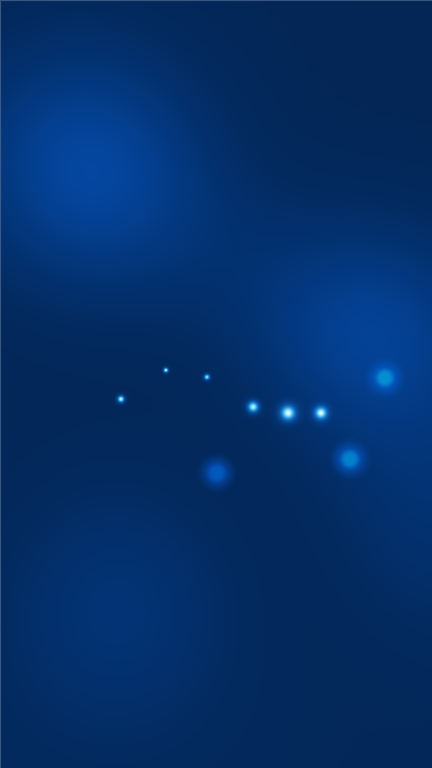
Give the GLSL for this background, as a Shadertoy shader.

```glsl
const vec3 NAVY = vec3(0.012, 0.150, 0.338);
const vec3 ROYAL = vec3(0.015, 0.285, 0.650);
const vec3 AZURE = vec3(0.000, 0.380, 0.940);
const vec3 CYAN = vec3(0.150, 0.800, 1.000);
const vec3 ICE = vec3(0.880, 1.000, 1.000);
const vec3 RIM = vec3(0.360, 0.460, 0.600);

// Soft elliptical falloff, tilted by an angle
float softGlow(vec2 p, vec2 center, vec2 radius, float angle) {
    float c = cos(angle), s = sin(angle);
    vec2 d = mat2(c, -s, s, c) * (p - center) / radius;
    return exp(-dot(d, d));
}

// Small bright spark: blue halo, cyan ring, pale core
vec3 addSpark(vec3 color, vec2 p, vec2 center, float radius, float whiteness) {
    float d = length(p - center) / radius;
    vec3 halo = mix(AZURE, CYAN, whiteness * 0.25);
    color = mix(color, halo, 0.95 * exp(-3.2 * d * d));
    color = mix(color, CYAN, exp(-9.0 * d * d));
    return mix(color, ICE, whiteness * exp(-16.0 * d * d));
}

// Large dim orb: blurred halo around a flat tinted disc
vec3 addOrb(vec3 color, vec2 p, vec2 center, float radius, float tint) {
    float d = length(p - center) / radius;
    vec3 halo = mix(vec3(0.01, 0.29, 0.70), vec3(0.01, 0.36, 0.80), tint);
    vec3 disc = mix(vec3(0.01, 0.34, 0.74), vec3(0.02, 0.58, 0.82), tint);
    color = mix(color, halo, 0.92 * (1.0 - smoothstep(0.15, 1.1, d)));
    return mix(color, disc, 0.9 * (1.0 - smoothstep(0.18, 0.55, d)));
}

// Deep blue field with broad overlapping lights
vec3 backdrop(vec2 p) {
    float light = 0.80 * softGlow(p, vec2(0.20, 1.39), vec2(0.25, 0.26), 0.0);
    light += 0.62 * softGlow(p, vec2(0.87, 1.01), vec2(0.25, 0.23), 0.0);
    light += 0.36 * softGlow(p, vec2(0.27, 0.38), vec2(0.25, 0.27), 0.0);
    light += 0.32 * softGlow(p, vec2(1.00, 0.62), vec2(0.23, 0.32), 0.3);
    light += 0.20 * softGlow(p, vec2(0.52, 1.19), vec2(0.55, 0.21), -0.55);
    light += 0.07 * softGlow(p, vec2(0.20, 0.05), vec2(0.70, 0.30), 0.0);
    return mix(NAVY, ROYAL, min(light, 1.0));
}

void mainImage(out vec4 fragColor, in vec2 fragCoord) {
    vec2 p = fragCoord / iResolution.x;
    float top = iResolution.y / iResolution.x;
    vec3 color = backdrop(p);

    // Orbs: position, radius, tint
    vec4 orbs[3] = vec4[3](
        vec4(0.891, 0.903, 0.049, 1.0),
        vec4(0.810, 0.715, 0.049, 0.75),
        vec4(0.502, 0.683, 0.047, 0.05));
    for (int i = 0; i < 3; i++)
        color = addOrb(color, p, orbs[i].xy, orbs[i].z, orbs[i].w);

    // Sparks: position, radius, whiteness
    vec4 sparks[6] = vec4[6](
        vec4(0.280, 0.854, 0.016, 0.85),
        vec4(0.384, 0.921, 0.011, 0.90),
        vec4(0.479, 0.905, 0.013, 0.50),
        vec4(0.586, 0.836, 0.026, 0.75),
        vec4(0.667, 0.822, 0.036, 1.0),
        vec4(0.743, 0.822, 0.031, 1.0));
    for (int i = 0; i < 6; i++)
        color = addSpark(color, p, sparks[i].xy, sparks[i].z, sparks[i].w);

    // Thin pale rim along the left and top edges
    float edge = min(p.x, top - p.y);
    color = mix(color, RIM, 0.6 * (1.0 - smoothstep(0.001, 0.004, edge)));
    fragColor = vec4(color, 1.0);
}
```
